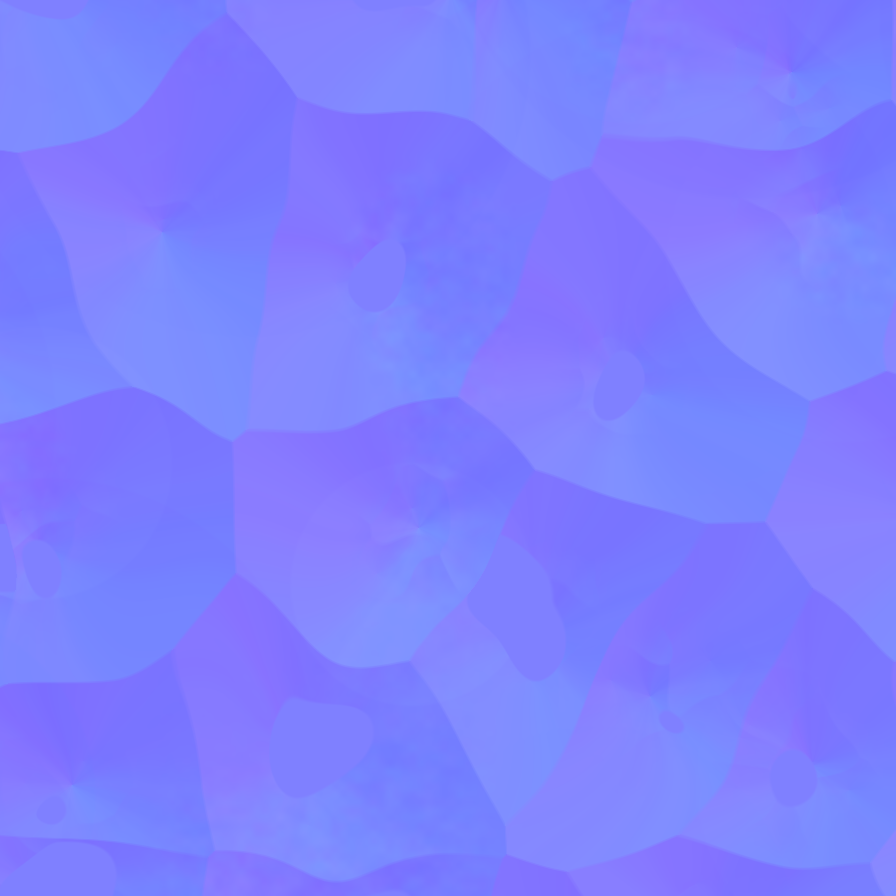
Give the GLSL for this texture map, as a WebGL 2 fragment shader.

```glsl
#version 300 es
precision highp float;

uniform vec2 u_resolution;
out vec4 fragColor;

const vec3 FLAT_COLOR = vec3(0.498, 0.502, 1.0);
const vec2 TILT = vec2(0.036, 0.052);

vec2 hash2(vec2 p) {
    vec3 q = fract(p.xyx * vec3(0.1031, 0.1030, 0.0973));
    q += dot(q, q.yzx + 33.33);
    return fract((q.xx + q.yz) * q.zy);
}

vec2 noise2(vec2 p) {
    vec2 i = floor(p), f = fract(p);
    f = f * f * (3.0 - 2.0 * f);
    return mix(mix(hash2(i), hash2(i + vec2(1, 0)), f.x),
               mix(hash2(i + vec2(0, 1)), hash2(i + vec2(1, 1)), f.x), f.y);
}

// Outward direction with streaks that fan from the cell centre
vec2 fan(vec2 offset, vec2 id, float amount) {
    vec2 dir = offset / max(length(offset), 0.001);
    vec2 streak = noise2(dir * 2.3 + id * 7.0 + 40.0) - 0.5;
    vec2 fine = noise2(dir * 7.0 + id * 5.0 + 90.0) - 0.5;
    return dir + amount * (streak + 0.35 * fine);
}

// Voronoi cones: xy is the slope, zw the offset from the nearest centre
vec4 cones(vec2 p, float jitter, float edgeWidth, float streaks, out vec2 cellId) {
    vec2 base = floor(p), near = vec2(9.0), next = vec2(9.0), nextId = base;
    cellId = base;
    for (int y = -2; y <= 2; y++)
    for (int x = -2; x <= 2; x++) {
        vec2 id = base + vec2(x, y);
        vec2 offset = p - id - 0.5 - jitter * (hash2(id + 17.0) - 0.5);
        if (dot(offset, offset) < dot(near, near)) {
            next = near;
            nextId = cellId;
            near = offset;
            cellId = id;
        } else if (dot(offset, offset) < dot(next, next)) {
            next = offset;
            nextId = id;
        }
    }
    float side = 0.5 + 0.5 * smoothstep(0.0, edgeWidth, length(next) - length(near));
    vec2 slope = mix(fan(next, nextId, streaks), fan(near, cellId, streaks), side);
    return vec4(slope, near);
}

// Overlapping discs, each adding a faint tilt bounded by an arc
vec2 discTilts(vec2 p) {
    vec2 base = floor(p), sum = vec2(0.0);
    for (int y = -1; y <= 1; y++)
    for (int x = -1; x <= 1; x++) {
        vec2 id = base + vec2(x, y);
        vec2 offset = p - id - hash2(id + 53.0);
        vec2 rnd = hash2(id + 71.0);
        float radius = 0.35 + 0.55 * rnd.x;
        float inside = 1.0 - smoothstep(radius - 0.006, radius + 0.006, length(offset));
        sum += inside * (rnd.yx - 0.5 + 0.3 * offset);
    }
    return sum;
}

// Rough grain confined to a few patches
vec2 crumple(vec2 p) {
    float patchMask = smoothstep(0.66, 0.82, noise2(p * 4.2 + 12.0).x);
    vec2 grain = noise2(p * vec2(48.0, 66.0)) + 0.6 * noise2(p * 115.0 + 30.0) - 0.8;
    return patchMask * grain;
}

void main() {
    vec2 uv = gl_FragCoord.xy / min(u_resolution.x, u_resolution.y);
    vec2 cellId, shardId;

    // Large stones with slightly bent borders
    vec2 p = uv * 3.7 + 0.22 * (noise2(uv * 8.0 + 5.0) - 0.5) + vec2(3.0, 6.0);
    vec4 stone = cones(p, 0.85, 0.012, 0.65, cellId);
    vec2 slope = stone.xy;
    vec2 traits = hash2(cellId + 29.0);

    // Small shards gathered around the stone centres
    vec2 bend = 0.5 * (noise2(uv * 19.0) - 0.5);
    vec4 shard = cones(uv * 12.0 + bend + 60.0, 0.9, 0.04, 0.6, shardId);
    float reach = length(stone.zw) + 0.22 * (noise2(uv * 17.0 + 8.0).x - 0.5);
    float shardMask = 1.0 - smoothstep(0.08, 0.36, reach);
    slope = mix(slope, 0.55 * slope + 0.6 * shard.xy, shardMask * (0.3 + 0.6 * traits.x));

    // Broad arcs and rough grain
    slope += 0.42 * discTilts(uv * 2.6 + 20.0);
    slope += 0.6 * crumple(uv);

    // Level plateaus with crisp uneven rims
    vec2 shifted = stone.zw - 0.25 * (traits - 0.5);
    float rim = length(shifted) + 0.24 * (noise2(uv * 15.0 + 33.0).y - 0.5);
    float size = 0.26 * traits.y;
    float plateau = 1.0 - smoothstep(size - 0.008, size + 0.008, rim);
    slope *= 1.0 - plateau;

    vec3 color = FLAT_COLOR;
    color.rg -= TILT * clamp(slope, -1.4, 1.4);
    fragColor = vec4(color, 1.0);
}
```
